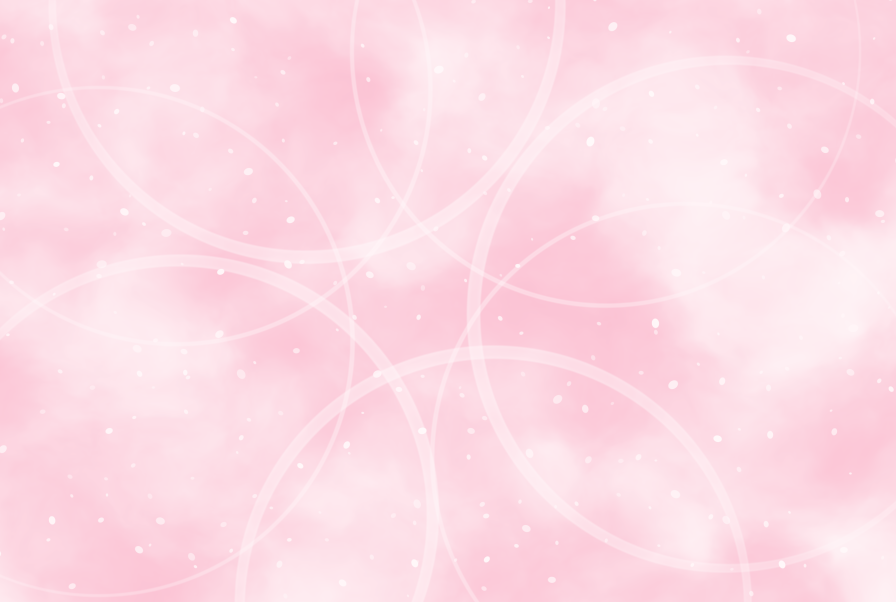
Give the GLSL for this background, as a Shadertoy shader.

```glsl
#define DEEP_PINK vec3(0.985, 0.755, 0.825)
#define PALE_MIST vec3(1.0, 0.98, 0.982)
#define GLOW vec3(1.0, 0.975, 0.98)
#define CLOUD_SCALE vec2(4.1, 4.7)
#define CLOUD_CONTRAST 1.6
#define RING_COUNT 8
#define RING_RADIUS 0.422
#define RING_ORBIT 0.525
#define RING_HALF_WIDTH 0.0112
#define RING_OPACITY 0.5
#define SPECK_CELLS 10.0
#define SPECK_RADIUS 0.0086

const float TAU = 6.2831853;

float hash(vec2 p) {
    vec3 q = fract(p.xyx * 0.1031);
    q += dot(q, q.yzx + 33.33);
    return fract((q.x + q.y) * q.z);
}

float noise(vec2 p) {
    vec2 i = floor(p), f = fract(p);
    f = f * f * f * (f * (f * 6.0 - 15.0) + 10.0);
    return mix(mix(hash(i), hash(i + vec2(1, 0)), f.x),
               mix(hash(i + vec2(0, 1)), hash(i + vec2(1, 1)), f.x), f.y);
}

// Layered noise, normalised to the range 0 to 1
float fbm(vec2 p) {
    float sum = 0.0, total = 0.0, amplitude = 1.0;
    for (int i = 0; i < 6; i++) {
        sum += amplitude * noise(p);
        total += amplitude;
        p = mat2(0.8, 0.6, -0.6, 0.8) * p * 2.03 + 17.3;
        amplitude *= 0.47;
    }
    return sum / total;
}

// Mist with wrinkled edges, its extremes softly compressed
vec3 clouds(vec2 p) {
    vec2 q = mat2(0.9, -0.436, 0.436, 0.9) * (p * CLOUD_SCALE) + 73.0;
    q += 0.25 * vec2(noise(q * 1.7 + 5.0), noise(q * 1.7 + 31.0));
    q += 0.06 * vec2(noise(q * 9.0 + 2.0), noise(q * 9.0 + 57.0));
    float swell = (fbm(q) - 0.5) * CLOUD_CONTRAST;
    float mist = 0.455 + 0.5 * tanh(2.0 * swell);
    return mix(DEEP_PINK, PALE_MIST, clamp(mist, 0.0, 1.0));
}

// One ring of an uneven wreath, broadest on its inner side
float ring(vec2 p, int k, float pixel) {
    float n = float(k);
    float angle = 2.5 - n * TAU / float(RING_COUNT) + 0.2 * cos(1.85 * n - 2.03);
    vec2 outward = vec2(cos(angle), sin(angle));
    vec2 q = p - outward * RING_ORBIT + vec2(0.06, 0.0);
    float radius = length(q);
    float facing = 0.5 - 0.5 * dot(q / max(radius, 1e-4), outward);
    bool broad = (k + k / 6) % 2 == 1;
    float halfWidth = RING_HALF_WIDTH * (broad ? 1.0 : 0.32) * mix(0.3, 1.0, facing);
    float d = abs(radius - RING_RADIUS);
    float soft = max(0.002, 0.8 * pixel);
    float band = 1.0 - smoothstep(halfWidth - soft, halfWidth + soft, d);
    float rim = mix(0.8, 1.0, smoothstep(0.3, 1.0, d / halfWidth));
    return band * rim * mix(0.55, 1.0, facing) * RING_OPACITY;
}

// Scattered, slightly oval dots, at most one per cell
float specks(vec2 p, float cells, float size, float pixel) {
    vec2 id = floor(p * cells) + 60.0 + cells;
    if (hash(id + 3.7) > 0.72) return 0.0;
    vec2 spot = mix(vec2(0.12), vec2(0.88), vec2(hash(id + 11.1), hash(id + 23.9)));
    vec2 q = (fract(p * cells) - spot) / cells;
    float turn = TAU * hash(id + 47.3);
    q = mat2(cos(turn), sin(turn), -sin(turn), cos(turn)) * q;
    q.x *= 1.3;
    float radius = size * mix(0.45, 1.0, hash(id + 71.5));
    float soft = max(0.0014, 0.7 * pixel);
    float dotShape = 1.0 - smoothstep(radius - soft, radius + soft, length(q));
    return dotShape * mix(0.5, 1.0, hash(id + 89.2));
}

void mainImage(out vec4 fragColor, in vec2 fragCoord) {
    float pixel = 1.0 / iResolution.y;
    vec2 p = (fragCoord - 0.5 * iResolution.xy) * pixel;

    vec3 color = clouds(p);
    for (int k = 0; k < RING_COUNT; k++)
        color = mix(color, GLOW, ring(p, k, pixel));

    // Large bright specks, then finer faint ones
    color = mix(color, GLOW, specks(p, SPECK_CELLS, SPECK_RADIUS, pixel));
    color = mix(color, GLOW, 0.8 * specks(p, SPECK_CELLS * 1.3, SPECK_RADIUS * 0.55, pixel));

    fragColor = vec4(color, 1.0);
}
```
